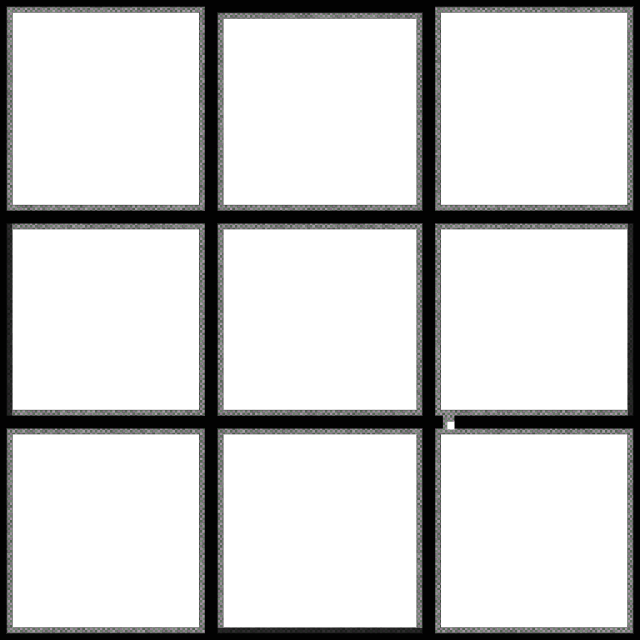
Write a Shadertoy shader that draws this pattern.

```glsl
// Black 3 x 3 lattice of white panes with thin woven green and mauve frames.

const float FRAME = 0.0094;         // width of the woven frame
const float WEAVE = 256.0;          // threads across the canvas
const vec3 INK = vec3(0.008);
const vec3 GREEN = vec3(0.42, 0.52, 0.42);
const vec3 MAUVE = vec3(0.56, 0.47, 0.56);

// Pane edges, as fractions of the canvas
const vec3 LEFT = vec3(8.0, 261.0, 522.0) / 768.0;
const vec3 RIGHT = vec3(246.0, 507.0, 760.0) / 768.0;
const vec3 BOTTOM = vec3(8.0, 254.0, 269.0 + 246.0) / 768.0;
const vec3 TOP = vec3(254.0, 500.0, 760.0) / 768.0;

float hash(vec2 p) {
    vec3 q = fract(vec3(p.xyx) * 0.1031);
    q += dot(q, q.yzx + 33.33);
    return fract((q.x + q.y) * q.z);
}

// Coverage of the region where the distance is positive
float cover(float inside, float pixel) {
    return clamp(inside / pixel + 0.5, 0.0, 1.0);
}

// Distance to the nearest side, positive inside the box
float boxInside(vec2 p, vec2 low, vec2 high) {
    vec2 d = min(p - low, high - p);
    return min(d.x, d.y);
}

// Alternating threads with slight uneven brightness
vec3 weave(vec2 p) {
    vec2 thread = p * WEAVE;
    vec2 wave = sin(thread * 3.14159);
    float checker = smoothstep(-0.4, 0.4, wave.x * wave.y);
    float grain = hash(floor(thread)) - 0.5;
    return mix(GREEN, MAUVE, checker) + 0.16 * grain + 0.1 * (checker - 0.5);
}

// Dark seams on both edges of a frame strip
float seam(float depth) {
    float edge = min(abs(depth), abs(depth - FRAME));
    return 1.0 - smoothstep(0.0, 0.0022, edge);
}

// Three worn sides are darker than the rest
float wear(vec2 p, vec2 low, vec2 high, ivec2 cell) {
    float depth = 1.0;
    if (cell == ivec2(0, 1)) depth = p.x - low.x;
    if (cell == ivec2(2, 1)) depth = high.x - p.x;
    if (cell == ivec2(1, 0)) depth = p.y - low.y;
    return 1.0 - smoothstep(FRAME * 0.8, FRAME, depth);
}

vec3 drawPane(vec3 base, vec2 p, ivec2 cell, float pixel) {
    vec2 low = vec2(LEFT[cell.x], BOTTOM[cell.y]);
    vec2 high = vec2(RIGHT[cell.x], TOP[cell.y]);
    if (cell == ivec2(1, 2)) high.y -= FRAME;   // the one lowered pane
    if (cell.y == 1) low.y = 269.0 / 768.0;     // shorter middle row

    float depth = boxInside(p, low, high);
    vec3 frame = weave(p) * (1.0 - 0.35 * seam(depth));
    frame *= 1.0 - 0.7 * wear(p, low, high, cell);
    vec3 pane = mix(frame, vec3(1.0), cover(depth - FRAME, pixel));
    return mix(base, pane, cover(depth, pixel));
}

// Small chip in the lattice: a white fleck in a woven patch
vec3 drawChip(vec3 base, vec2 p, float pixel) {
    float patchDepth = boxInside(p, vec2(0.692, 0.329), vec2(0.710, 0.352));
    float fleckDepth = boxInside(p, vec2(0.699, 0.329), vec2(0.710, 0.341));
    vec3 color = mix(base, weave(p), cover(patchDepth, pixel));
    return mix(color, vec3(1.0), cover(fleckDepth, pixel));
}

void mainImage(out vec4 fragColor, in vec2 fragCoord) {
    vec2 p = fragCoord / iResolution.xy;
    float pixel = 1.0 / min(iResolution.x, iResolution.y);
    vec3 color = INK;
    for (int row = 0; row < 3; row++) {
        for (int column = 0; column < 3; column++) {
            color = drawPane(color, p, ivec2(column, row), pixel);
        }
    }
    fragColor = vec4(drawChip(color, p, pixel), 1.0);
}
```
